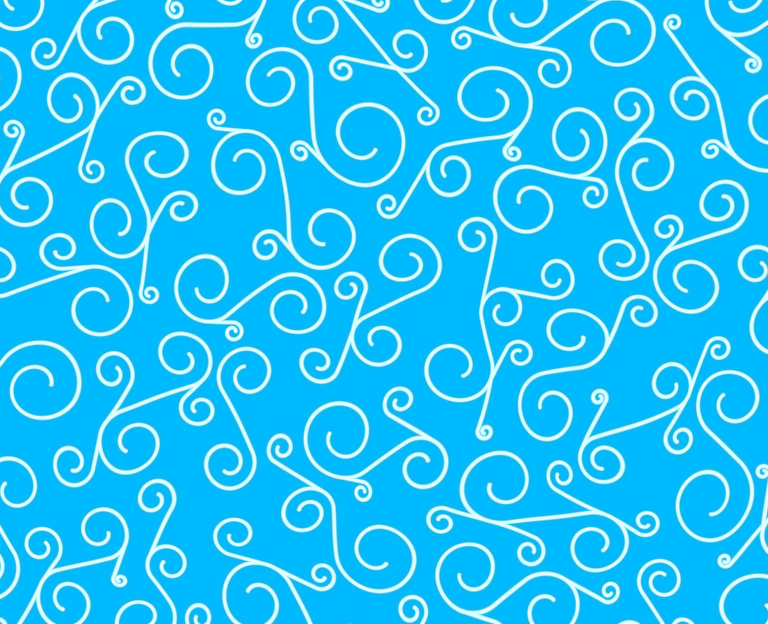
A Shadertoy shader for this pattern:

```glsl
// Pale curling scrolls with small side tendrils on a bright sky blue ground.

const vec3 SKY   = vec3(0.00, 0.73, 1.00);
const vec3 HALO  = vec3(0.07, 0.71, 0.92);
const vec3 CREAM = vec3(0.87, 1.00, 1.00);
const float CELL = 0.146;        // grid step, in canvas heights
const float HALF_WIDTH = 0.0032; // half of the line width
const float SOFTNESS = 0.0018;   // edge blur
const float HALO_WIDTH = 0.0042;
const float TILT = 0.42;         // grid rotation
const float JITTER = 0.32;
const float GAP = 0.045;         // clearance around a coil, in cells
const float CORE = 0.70;         // how far a coil shrinks inward
const float WARP = 0.10;
const float MAX_BRANCH = 2.6;    // latest branching angle along a coil
const float TAU = 6.2831853;

struct Coil { vec2 centre; float radius, start, spin, sweep; };

vec3 site[49];     // centre and weight, 7 x 7 cells
float radius[25];  // disc sizes, 5 x 5 cells
Coil coil[9];      // finished coils, 3 x 3 cells

vec3 hash3(vec2 p) {
    vec3 q = fract((p.xyx + 137.0) * vec3(0.1031, 0.1030, 0.0973));
    q += dot(q, q.yxz + 33.33);
    return fract((q.xxy + q.yzz) * q.zyx);
}

vec2 heading(float a) { return vec2(cos(a), sin(a)); }

float gradientNoise(vec2 p) {
    vec2 i = floor(p), f = p - i, w = f * f * f * (f * (f * 6.0 - 15.0) + 10.0);
    vec4 g;
    for (int k = 0; k < 4; k++) {
        vec2 o = vec2(k & 1, k >> 1);
        g[k] = dot(heading(TAU * hash3(i + o).x), f - o);
    }
    return mix(mix(g.x, g.y, w.x), mix(g.z, g.w, w.x), w.y);
}

float segment(vec2 p, vec2 a, vec2 b) {
    vec2 d = b - a;
    return length(p - a - d * clamp(dot(p - a, d) / dot(d, d), 0.0, 1.0));
}

// Coil radius at angle t, level at first so that it meets its stem smoothly
float reach(Coil c, float t) {
    float u = t / c.sweep;
    return c.radius * (1.0 - CORE * 1.15 * u * u / (u + 0.15));
}

float coilDistance(vec2 p, Coil c) {
    vec2 q = p - c.centre;
    float t = mod(c.spin * (atan(q.y, q.x) - c.start), TAU);
    vec2 tip = reach(c, c.sweep) * heading(c.start + c.spin * c.sweep);
    float d = length(q - tip);
    for (int n = 0; n < 2; n++, t += TAU)
        if (t < c.sweep) d = min(d, abs(length(q) - reach(c, t)));
    return d;
}

// Angle on disc a where the crossing tangent to disc b touches
float tangentAngle(vec2 a, float ra, vec2 b, float rb, float spin) {
    vec2 d = b - a;
    return atan(d.y, d.x) + spin * acos(min((ra + rb) / length(d), 1.0));
}

void packDiscs(vec2 cell) {
    for (int i = 0; i < 49; i++) {
        vec2 id = cell + vec2(i % 7 - 3, i / 7 - 3);
        vec3 h = hash3(id);
        site[i] = vec3(id + 0.5 + JITTER * (h.xy - 0.5), mix(0.65, 1.35, h.z));
    }
    for (int i = 0; i < 25; i++) {
        int at = (i / 5 + 1) * 7 + i % 5 + 1;
        float r = 0.56;
        for (int k = 0; k < 9; k++) {
            if (k == 4) continue;
            vec3 a = site[at], b = site[at + (k / 3 - 1) * 7 + k % 3 - 1];
            r = min(r, distance(a.xy, b.xy) * a.z / (a.z + b.z) - GAP);
        }
        radius[i] = r;
    }
}

// Paired coils joined into S scrolls
float scrolls(vec2 p, vec2 cell) {
    float d = 1e3;
    for (int i = 0; i < 9; i++) {
        int x = i % 3, y = i / 3;
        vec2 id = cell + vec2(x - 1, y - 1), odd = mod(id, 2.0);
        bool upright = hash3(floor(id / 2.0) + 71.0).x > 0.5;
        ivec2 toMate = upright ? ivec2(0, 1 - 2 * int(odd.y)) : ivec2(1 - 2 * int(odd.x), 0);
        float spin = hash3(min(id, id + vec2(toMate)) + 29.0).y > 0.5 ? 1.0 : -1.0;
        vec2 a = site[(y + 2) * 7 + x + 2].xy;
        vec2 b = site[(y + 2 + toMate.y) * 7 + x + 2 + toMate.x].xy;
        float ra = radius[(y + 1) * 5 + x + 1];
        float rb = radius[(y + 1 + toMate.y) * 5 + x + 1 + toMate.x];
        float start = tangentAngle(a, ra, b, rb, spin);
        coil[i] = Coil(a, ra, start, spin, TAU * mix(1.15, 1.42, hash3(id + 53.0).z));
        d = min(d, coilDistance(p, coil[i]));
        d = min(d, segment(p, a + ra * heading(start), b - rb * heading(start)));
    }
    return d;
}

// Small curl in the gap between four coils, grown from the best placed one
float tendril(vec2 p, int corner) {
    int first = corner / 2 * 3 + corner % 2;
    vec2 centre = vec2(0.0);
    for (int k = 0; k < 4; k++) centre += 0.25 * coil[first + k / 2 * 3 + k % 2].centre;
    float r = 0.25, best = MAX_BRANCH, angle = 0.0, spin = 1.0;
    for (int k = 0; k < 4; k++) {
        Coil c = coil[first + k / 2 * 3 + k % 2];
        r = min(r, distance(centre, c.centre) - c.radius - 1.6 * GAP);
    }
    if (r < 0.07) return 1e3;
    vec2 root = centre;
    for (int k = 0; k < 8; k++) {
        Coil c = coil[first + k / 4 * 3 + k / 2 % 2];
        float side = float(k % 2) * 2.0 - 1.0, t = 0.0, ra, a;
        for (int n = 0; n < 3; n++) {
            ra = reach(c, t);
            a = tangentAngle(c.centre, ra, centre, r, side);
            t = mod(c.spin * (a - c.start), TAU);
        }
        if (t < best) { best = t; angle = a; spin = side; root = c.centre + ra * heading(a); }
    }
    if (best >= MAX_BRANCH) return 1e3;
    Coil curl = Coil(centre, r, angle + 0.5 * TAU, spin, TAU * 1.2);
    return min(coilDistance(p, curl), segment(p, root, centre - r * heading(angle)));
}

void mainImage(out vec4 fragColor, in vec2 fragCoord) {
    vec2 p = fragCoord / iResolution.y / CELL;
    p = mat2(cos(TILT), sin(TILT), -sin(TILT), cos(TILT)) * p;
    p += WARP * vec2(gradientNoise(p * 0.8), gradientNoise(p * 0.8 + 40.0));
    vec2 cell = floor(p);
    packDiscs(cell);
    float d = scrolls(p, cell);
    for (int corner = 0; corner < 4; corner++) d = min(d, tendril(p, corner));
    d *= CELL;

    // Soft line over a slightly darker rim
    float soft = max(SOFTNESS, 0.75 / iResolution.y);
    float rim = 1.0 - smoothstep(-soft, soft, d - HALF_WIDTH - HALO_WIDTH);
    float line = 1.0 - smoothstep(-soft, soft, d - HALF_WIDTH);
    fragColor = vec4(mix(mix(SKY, HALO, rim), CREAM, line), 1.0);
}
```
